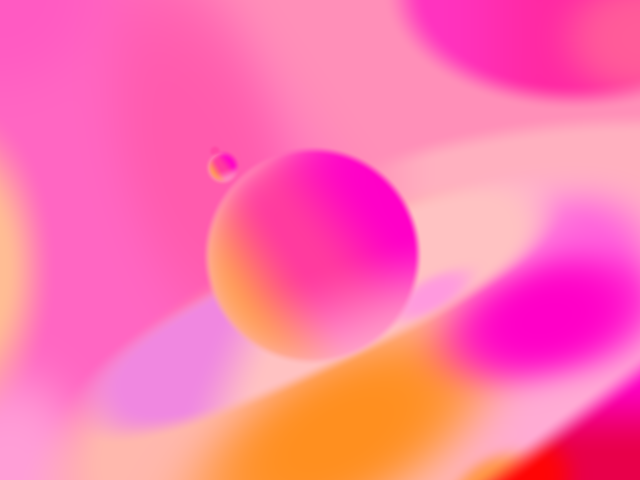
Give the GLSL for this background, as a Shadertoy shader.

```glsl
// Soft candy-coloured still life: a glossy ball resting in a tilted dish.
// Layers run from back to front; each is a blurred distance-function mask
// filled with gradients and rotated, flat-topped glows.

// Palette
const vec3 ORCHID  = vec3(1.00, 0.40, 0.76);
const vec3 ROSE    = vec3(1.00, 0.34, 0.65);
const vec3 BLUSH   = vec3(1.00, 0.56, 0.72);
const vec3 PALE    = vec3(1.00, 0.69, 0.75);
const vec3 CREAM   = vec3(1.00, 0.76, 0.76);
const vec3 PEACH   = vec3(1.00, 0.74, 0.58);
const vec3 ORANGE  = vec3(1.00, 0.56, 0.12);
const vec3 LILAC   = vec3(0.94, 0.53, 0.88);
const vec3 HOT     = vec3(1.00, 0.23, 0.62);
const vec3 MAGENTA = vec3(1.00, 0.00, 0.78);
const vec3 CRIMSON = vec3(0.91, 0.00, 0.29);
const vec3 RED     = vec3(1.00, 0.02, 0.02);

// Layout, in units of canvas height
const vec2  BALL_POS    = vec2(0.651, 0.467);
const float BALL_RADIUS = 0.220;
const vec2  BEAD_POS    = vec2(0.464, 0.651);
const float BEAD_RADIUS = 0.029;
const float DISH_TILT   = 0.436;
const vec2  MOUTH_POS   = vec2(0.660, 0.358);
const vec2  MOUTH_SIZE  = vec2(0.503, 0.120);
const vec2  BODY_POS    = vec2(0.747, 0.236);
const vec2  BODY_SIZE   = vec2(0.677, 0.272);

// Coordinates of v in a frame turned by angle a
vec2 turn(vec2 v, float a) {
    float c = cos(a), s = sin(a);
    return vec2(c * v.x + s * v.y, c * v.y - s * v.x);
}

// Blurred inside mask of a signed distance
float inside(float d, float blur) {
    return 1.0 - smoothstep(-blur, blur, d);
}

// Approximate signed distance to an ellipse
float ellipse(vec2 p, vec2 size) {
    return (length(p / size) - 1.0) * min(size.x, size.y);
}

// Elliptical glow with a flat top
float glow(vec2 p, vec2 pos, vec2 size, float angle) {
    vec2 q = turn(p - pos, angle) / size;
    float d = dot(q, q);
    return exp(-d * d);
}

vec3 backdrop(vec2 p) {
    float slant = p.x + 0.7 * (p.y - 0.7);
    vec3 col = mix(ORCHID, BLUSH, smoothstep(0.40, 0.80, slant));
    col = mix(col, ROSE, 0.75 * glow(p, vec2(0.42, 0.67), vec2(0.17, 0.38), 0.25));
    col = mix(col, vec3(1.0, 0.32, 0.76), 0.6 * glow(p, vec2(0.0, 1.02), vec2(0.20), 0.0));
    col = mix(col, vec3(1.0, 0.62, 0.84), glow(p, vec2(0.02, 0.0), vec2(0.17, 0.22), 0.0));

    // Warm bulge at the left border
    float bulge = ellipse(p - vec2(-0.08, 0.44), vec2(0.145, 0.26));
    col = mix(col, PEACH, inside(bulge, 0.055));

    // Deep pink form hanging from the upper right
    float hanging = ellipse(p - vec2(1.198, 1.017), vec2(0.356, 0.220));
    vec3 formColor = mix(vec3(1.0, 0.20, 0.75), vec3(1.0, 0.16, 0.64), smoothstep(0.9, 1.15, p.x));
    formColor = mix(formColor, vec3(1.0, 0.36, 0.60), glow(p, vec2(1.34, 0.92), vec2(0.16, 0.12), 0.0));
    col = mix(col, formColor, inside(hanging, 0.028));

    // Pale sweep across the right
    float crest = 0.745 - 0.3 * pow(1.333 - p.x, 2.0);
    float sweep = inside(p.y - crest, 0.025) * smoothstep(0.72, 0.92, p.x);
    return mix(col, PALE, sweep);
}

vec3 dishFront(vec2 p) {
    vec3 col = mix(vec3(1.0, 0.72, 0.68), vec3(1.0, 0.67, 0.83), smoothstep(0.85, 1.12, p.x));
    col = mix(col, ORANGE, glow(p, vec2(0.71, 0.095), vec2(0.34, 0.155), 0.52));
    col = mix(col, vec3(1.0, 0.38, 0.86), glow(p, vec2(1.24, 0.43), vec2(0.15, 0.18), 0.0));
    col = mix(col, MAGENTA, glow(p, vec2(1.137, 0.335), vec2(0.215, 0.120), 0.28));

    // Hot corner below the pale fold
    col = mix(col, ORANGE, 0.8 * glow(p, vec2(1.02, -0.01), vec2(0.09, 0.05), 0.6));
    float fold = (p.y - 0.76 * (p.x - 1.035)) / 1.256;
    vec3 corner = mix(CRIMSON, MAGENTA, smoothstep(0.05, 0.22, p.y));
    corner = mix(corner, RED, glow(p, vec2(1.10, 0.01), vec2(0.09, 0.08), 0.0));
    return mix(col, corner, inside(fold, 0.030));
}

vec3 dishMouth(vec2 p) {
    vec3 col = mix(LILAC, CREAM, smoothstep(0.42, 0.57, p.x - 0.4 * (p.y - 0.25)));
    return mix(col, vec3(1.0, 0.60, 0.87), glow(p, vec2(0.90, 0.385), vec2(0.09, 0.035), 0.5));
}

// Shading of a ball; q is the position in radii from its centre
vec3 ballColor(vec2 q) {
    vec3 col = mix(HOT, MAGENTA, smoothstep(0.0, 0.8, dot(q, vec2(0.8, 0.6))));
    col = mix(col, vec3(1.0, 0.54, 0.78), smoothstep(0.1, 1.0, dot(q, vec2(0.34, -0.94))));
    col = mix(col, vec3(1.0, 0.63, 0.27), smoothstep(0.1, 0.95, dot(q, vec2(-0.85, -0.53))));
    float rim = pow(min(length(q), 1.0), 7.0) * smoothstep(0.9, -0.3, dot(q, vec2(0.9, 0.44)));
    return mix(col, vec3(1.0, 0.70, 0.76), 0.65 * rim);
}

void mainImage(out vec4 fragColor, in vec2 fragCoord) {
    vec2 p = (fragCoord - 0.5 * iResolution.xy) / iResolution.y + vec2(0.6667, 0.5);
    vec3 col = backdrop(p);

    // Dish: body open downwards, then its rounded mouth
    vec2 b = turn(p - BODY_POS, DISH_TILT);
    col = mix(col, dishFront(p), inside(ellipse(vec2(b.x, max(b.y, 0.0)), BODY_SIZE), 0.040));
    vec2 m = pow(abs(turn(p - MOUTH_POS, DISH_TILT)) / MOUTH_SIZE, vec2(2.5));
    float mouth = (pow(m.x + m.y, 0.4) - 1.0) * MOUTH_SIZE.y;
    col = mix(col, dishMouth(p), inside(mouth, 0.016));

    // Small bead with a faint tip, then the large ball
    col = mix(col, HOT, 0.6 * glow(p, vec2(0.448, 0.685), vec2(0.010), 0.0));
    vec2 bead = (p - BEAD_POS) / BEAD_RADIUS;
    col = mix(col, ballColor(bead), inside((length(bead) - 1.0) * BEAD_RADIUS, 0.009));
    vec2 ball = (p - BALL_POS) / BALL_RADIUS;
    col = mix(col, ballColor(ball), inside((length(ball) - 1.0) * BALL_RADIUS, 0.010));

    fragColor = vec4(col, 1.0);
}
```
